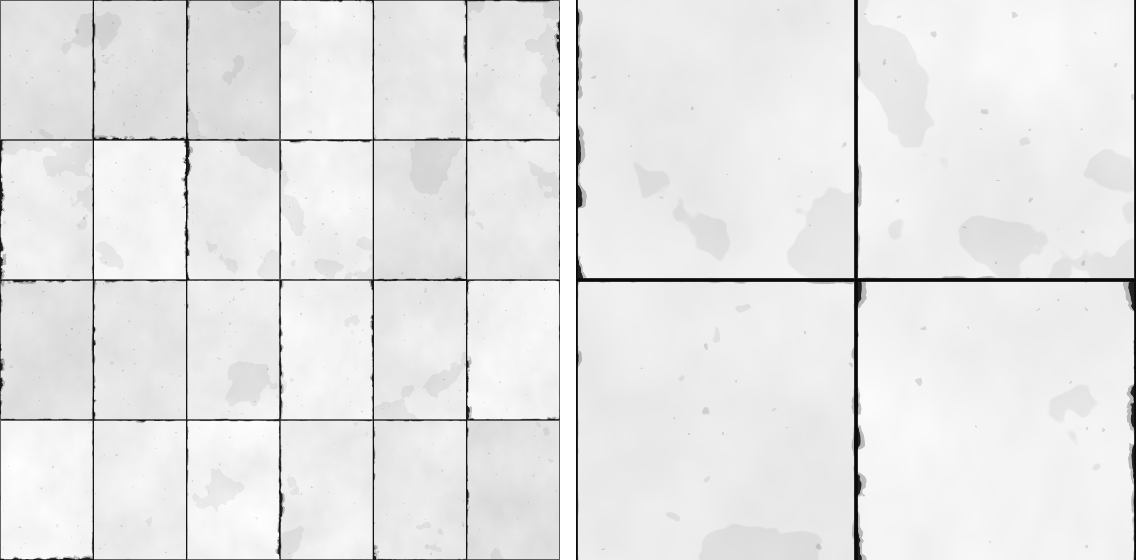
Left, the full canvas; right, a detail of the centre.
Give the GLSL for this texture, as a Shadertoy shader.

```glsl
const vec2 GRID = vec2(6.0, 4.0);
const vec3 GROUT = vec3(0.04);
const vec3 DARK_GLAZE = vec3(0.865);
const vec3 PALE_GLAZE = vec3(0.965);
const float GROUT_HALF_WIDTH = 0.0011;

float hash(vec2 p) {
    vec3 q = fract(p.xyx * 0.1031);
    q += dot(q, q.yzx + 33.33);
    return fract((q.x + q.y) * q.z);
}

float noise(vec2 p) {
    vec2 i = floor(p), f = fract(p);
    f = f * f * (3.0 - 2.0 * f);
    return mix(mix(hash(i), hash(i + vec2(1, 0)), f.x),
               mix(hash(i + vec2(0, 1)), hash(i + vec2(1, 1)), f.x), f.y);
}

float fbm(vec2 p, int octaves) {
    float sum = 0.0, total = 0.0, amp = 0.5;
    for (int i = 0; i < octaves; i++) {
        sum += amp * noise(p);
        total += amp;
        p = mat2(1.6, 1.2, -1.2, 1.6) * p + 7.3;
        amp *= 0.5;
    }
    return sum / total;
}

// Coverage of the region where the distance is below the limit
float cover(float dist, float limit, float pixel) {
    return clamp((limit - dist) / pixel + 0.5, 0.0, 1.0);
}

// Sparse ragged dots, one candidate per small cell
float specks(vec2 p, float density) {
    p += 0.25 * vec2(noise(p * 4.0), noise(p * 4.0 + 31.0));
    vec2 id = floor(p);
    vec2 centre = 0.3 + 0.4 * vec2(hash(id + 3.1), hash(id + 8.7));
    float radius = mix(0.07, 0.24, pow(hash(id + 5.9), 2.0));
    float present = step(1.0 - density, hash(id));
    return present * (1.0 - smoothstep(radius * 0.6, radius, length(fract(p) - centre)));
}

// Flat stains with a crisp irregular outline, absent from some tiles
float stains(vec2 p, float amount) {
    float limit = mix(0.76, 0.59, amount);
    return smoothstep(limit, limit + 0.012, fbm(p * 1.7, 5));
}

// Chipped rims: x is the grey bruise, y the dark break
vec2 chips(vec2 p, vec4 sides, vec2 cell, vec2 seed, float pixel) {
    vec2 wear = vec2(0.0);
    for (int i = 0; i < 4; i++) {
        float k = float(i);
        float strength = pow(hash(cell + 19.0 * k + 41.0), 2.0);
        strength *= i < 2 ? 1.0 : 0.65;
        float ragged = fbm(p * 13.0 + seed + 17.0 * k, 4);
        float patchy = 0.4 + 0.9 * smoothstep(0.3, 0.75, noise(p * 3.0 + seed + 23.0 * k));
        float depth = 0.0095 * strength * patchy * smoothstep(0.33, 0.75, ragged);
        float visible = smoothstep(0.0, 0.0015, depth);
        wear = max(wear, visible * vec2(cover(sides[i], depth + 0.0008, pixel),
                                        cover(sides[i], depth * 0.62, pixel)));
    }
    return wear;
}

void mainImage(out vec4 fragColor, in vec2 fragCoord) {
    vec2 uv = fragCoord / iResolution.xy;
    float pixel = 1.0 / min(iResolution.x, iResolution.y);

    // Tile index, position in tile widths and a seed for each tile
    vec2 cell = mod(floor(uv * GRID), GRID);
    vec2 local = fract(uv * GRID) / GRID;
    vec2 p = local * GRID.x;
    vec2 seed = 90.0 * vec2(hash(cell + 11.0), hash(cell + 27.0));

    // Glaze tone with soft clouds
    vec3 color = mix(DARK_GLAZE, PALE_GLAZE, hash(cell + 2.0));
    color += 0.09 * (fbm(p * 2.2 + seed, 4) - 0.5);
    color += 0.025 * (fbm(p * vec2(9.0, 6.0) + seed, 3) - 0.5);

    // Stains and specks
    color -= 0.05 * stains(p + seed, hash(cell + 57.0));
    color -= 0.11 * specks(p * 17.0 + seed, 0.045);
    color -= 0.06 * specks(p * 8.0 + seed + 50.0, 0.03);

    // Worn rims
    vec4 sides = vec4(local.x, 1.0 / GRID.x - local.x, local.y, 1.0 / GRID.y - local.y);
    vec2 wear = chips(p, sides, cell, seed, pixel);
    color = mix(color, vec3(0.5), 0.5 * wear.x);
    color = mix(color, GROUT, 0.85 * wear.y);

    // Thin joints
    float edge = min(min(sides.x, sides.y), min(sides.z, sides.w));
    color = mix(color, GROUT, cover(edge, GROUT_HALF_WIDTH, pixel));

    fragColor = vec4(clamp(color, 0.0, 1.0), 1.0);
}
```
